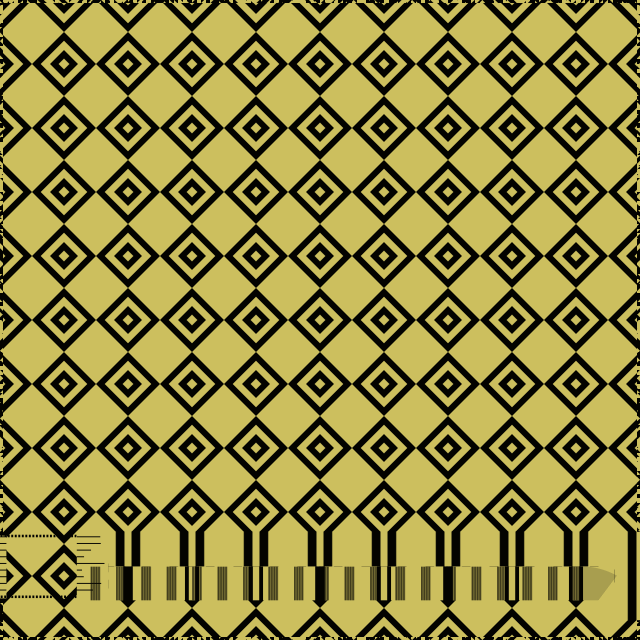
This pattern is drawn by a Shadertoy shader. Its source:

```glsl
// Black nested diamonds on ochre, ten by ten, centred on the corners of a square grid.
// Each motif is two bands of the L1 distance; a worn strip near the bottom stretches
// the motifs into bars, with hatched blocks, loose threads and a frayed outer edge.

const float REPEATS = 10.0;
const vec3 OCHRE = vec3(0.80, 0.75, 0.37);
const vec3 INK = vec3(0.01, 0.01, 0.00);
const vec3 HATCH_LIGHT = vec3(0.45, 0.42, 0.20);
const vec3 HATCH_DARK = vec3(0.25, 0.235, 0.11);
const vec3 STAIN = vec3(0.66, 0.62, 0.31);
const vec2 OUTER_BAND = vec2(0.365, 0.50);   // inner and outer radius, in cells
const vec2 INNER_BAND = vec2(0.085, 0.218);
const float STRIP_TOP = 1.69;                // heights of the worn strip, in cells
const float STRIP_MID = 1.146;
const float STRIP_LOW = 0.62;
const float PATCH_LEFT = 0.10;               // intact patch at the left of the strip
const float PATCH_RIGHT = 1.20;
const float THREAD_END = 1.69;
const float BLOCK_START = 1.41;
const float BLOCK_END = 9.10;
const float BLOCK_PITCH = 0.397;
const float BLOCK_WIDTH = 0.157;
const float LAST_BAR = 9.60;
const float EDGE_WIDTH = 0.05;

float hash(vec2 p) {
    return fract(sin(dot(p, vec2(127.1, 311.7))) * 43758.5453);
}

// Smooth coverage of the interval lo..hi
float band(float x, float lo, float hi, float aa) {
    return clamp((x - lo) / aa + 0.5, 0.0, 1.0) * clamp((hi - x) / aa + 0.5, 0.0, 1.0);
}

float box(vec2 p, vec2 lo, vec2 hi, float aa) {
    return band(p.x, lo.x, hi.x, aa) * band(p.y, lo.y, hi.y, aa);
}

float diamonds(vec2 p, float aa) {
    vec2 q = abs(fract(p + 0.5) - 0.5);
    float d = q.x + q.y;
    float soft = aa * 1.414;
    return max(band(d, OUTER_BAND.x, OUTER_BAND.y, soft),
               band(d, INNER_BAND.x, INNER_BAND.y, soft));
}

// Narrow bars of the lower strip: some solid, some split in two
float lowerBars(float x, float aa) {
    float column = floor(x + 0.5);
    float offset = abs(x - column);
    bool solid = mod(column + 0.5, 2.5) < 0.75;
    return solid ? band(offset, -1.0, 0.075, aa) : band(offset, 0.05, 0.11, aa);
}

// Loose horizontal threads of uneven length beside the patch
float threads(vec2 p, float aa) {
    float row = floor(p.y / 0.104);
    float reach = mix(1.28, THREAD_END, hash(vec2(row, 3.0)));
    float line = band(p.y - row * 0.104, 0.045, 0.060, aa);
    return line * band(p.x, -1.0, reach, aa);
}

// Dashed seams along the top and bottom of the patch
float seams(vec2 p, float aa) {
    float dash = band(fract(p.x / 0.055), 0.2, 0.75, aa / 0.055);
    float rows = max(band(p.y, 1.605, 1.645, aa), band(p.y, 0.655, 0.695, aa));
    return dash * rows * band(p.x, -1.0, PATCH_RIGHT, aa);
}

void mainImage(out vec4 fragColor, in vec2 fragCoord) {
    vec2 p = fragCoord / iResolution.xy * REPEATS;
    float aa = REPEATS / min(iResolution.x, iResolution.y);

    // Frayed border: short runs of the pattern slip along the edge
    vec2 margin = min(p, REPEATS - p);
    vec2 q = p;
    if (margin.x < EDGE_WIDTH) q.y += 0.3 * (hash(vec2(floor(p.y * 14.0), 1.0)) - 0.5);
    if (margin.y < EDGE_WIDTH) q.x += 0.3 * (hash(vec2(floor(p.x * 14.0), 2.0)) - 0.5);
    float ink = diamonds(q, aa);

    // Stretched bars; the last one runs on below the strip
    float stretched = diamonds(vec2(p.x, STRIP_TOP), aa);
    ink = mix(ink, stretched, box(p, vec2(THREAD_END, STRIP_MID), vec2(LAST_BAR, STRIP_TOP), aa));
    ink = mix(ink, stretched, box(p, vec2(LAST_BAR, 2.0 - STRIP_TOP), vec2(11.0, STRIP_TOP), aa));
    ink = mix(ink, lowerBars(p.x, aa),
              box(p, vec2(THREAD_END, STRIP_LOW), vec2(LAST_BAR, STRIP_MID), aa));

    // Bare cloth with threads on both sides of the intact patch
    float bare = max(box(p, vec2(-1.0, 0.65), vec2(PATCH_LEFT, 1.63), aa),
                     box(p, vec2(PATCH_RIGHT, STRIP_LOW), vec2(THREAD_END, STRIP_TOP), aa));
    ink = mix(ink, threads(p, aa) * step(0.68, p.y), bare);
    ink = max(ink, seams(p, aa));

    // Hatched blocks
    float local = mod(p.x - BLOCK_START, BLOCK_PITCH);
    float block = band(local, 0.0, BLOCK_WIDTH, aa)
                * box(p, vec2(BLOCK_START, STRIP_LOW), vec2(BLOCK_END, STRIP_MID), aa);
    float hatch = 0.5 + 0.5 * cos(local / BLOCK_WIDTH * 25.13);
    vec3 color = mix(OCHRE, mix(HATCH_DARK, HATCH_LIGHT, hatch), block);

    // Fan-shaped stain at the right end of the blocks
    float fan = box(p, vec2(9.08, STRIP_LOW), vec2(9.66, STRIP_MID), aa);
    fan *= band(length(p - vec2(9.08, 0.0)), 0.0, 1.15, aa);
    fan *= band(p.x - 0.75 * (p.y - STRIP_LOW), -1.0, 9.35, aa);
    color = mix(color, STAIN, fan);

    fragColor = vec4(mix(color, INK, ink), 1.0);
}
```
